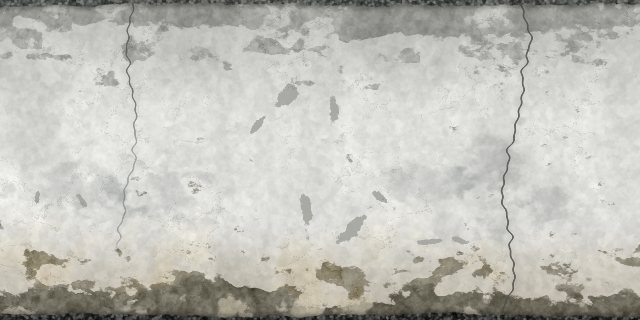
A Shadertoy shader for this texture:

```glsl
vec3 hash3(vec2 p) {
    vec3 q = fract(vec3(p.xyx) * vec3(0.1031, 0.1030, 0.0973));
    q += dot(q, q.yxz + 33.33);
    return fract((q.xxy + q.yzz) * q.zyx);
}

// x: nearest distance, y: gap to the second nearest, z: smooth random value
vec3 cells(vec2 p) {
    vec2 id = floor(p), f = p - id;
    float near = 9.0, second = 9.0, sum = 0.0, total = 0.0;
    for (int j = -1; j <= 1; j++)
    for (int i = -1; i <= 1; i++) {
        vec2 o = vec2(i, j);
        vec3 h = hash3(id + o + 57.0);
        vec2 r = o + h.xy - f;
        float d = length(r);
        second = min(second, max(near, d));
        near = min(near, d);
        float w = exp(-7.0 * d * d);
        sum += h.z * w;
        total += w;
    }
    return vec3(near, second - near, sum / total);
}

float layered(vec2 p) {
    float sum = 0.0, amp = 0.5;
    for (int i = 0; i < 5; i++) {
        sum += amp * cells(p).z;
        p = mat2(1.92, 0.56, -0.56, 1.92) * p + 7.3;
        amp *= 0.56;
    }
    return sum / 1.074;
}

float bump(float x, float centre, float width) {
    float t = (x - centre) / width;
    return exp(-t * t);
}

float ellipse(vec2 p, vec2 centre, vec2 size, float angle) {
    float c = cos(angle), s = sin(angle);
    return length(mat2(c, -s, s, c) * (p - centre) / size);
}

// Vertical crack through nine evenly spaced knots, top to bottom
float crackDistance(vec2 p, float knots[9]) {
    float t = clamp((1.0 - p.y) * 8.0, 0.0, 7.999);
    int i = int(t);
    float x = mix(knots[i], knots[i + 1], smoothstep(0.0, 1.0, fract(t)));
    x += 0.005 * sin(p.y * 57.0 + 2.0 * sin(p.y * 23.0)) + 0.0025 * sin(p.y * 151.0);
    return abs(p.x - x);
}

float line(float d, float width, float px) {
    return 1.0 - smoothstep(width, width + px, d);
}

void mainImage(out vec4 fragColor, in vec2 fragCoord) {
    float px = 1.0 / iResolution.y;
    vec2 p = fragCoord * px;
    float top = 1.0 - p.y;
    float low = 1.0 - smoothstep(0.3, 0.7, p.y);
    float broad = layered(p * vec2(6.0, 4.5) + 3.0);
    float patchy = layered(p * vec2(13.0, 19.0) + 21.0);
    float fine = layered(p * 48.0 + 40.0);
    float drips = cells(p * vec2(15.0, 4.0)).z;

    // Plaster: bright centre, cool above, warm below
    vec3 col = vec3(0.865, 0.865, 0.85);
    col = mix(col, vec3(0.77, 0.77, 0.755), 1.0 - smoothstep(0.08, 0.4, top));
    col = mix(col, vec3(0.79, 0.77, 0.72), 1.0 - smoothstep(0.08, 0.32, p.y));
    col += (broad - 0.5) * 0.16 + (fine - 0.5) * 0.12 + (drips - 0.5) * 0.025;

    // Soft damp stains: centre and half size
    vec4 stains[5] = vec4[5](
        vec4(0.53, 0.42, 0.12, 0.08), vec4(1.73, 0.38, 0.07, 0.07),
        vec4(1.55, 0.44, 0.08, 0.12), vec4(0.25, 0.40, 0.16, 0.06),
        vec4(1.33, 0.42, 0.12, 0.05));
    for (int i = 0; i < 5; i++) {
        float d = ellipse(p, stains[i].xy, stains[i].zw, 0.0) + (patchy - 0.5) * 3.0;
        col -= vec3(0.075, 0.07, 0.068) * (1.0 - smoothstep(0.3, 1.3, d));
    }

    // Worn paint, gathered along strips: height, centre, half width, strength
    vec4 strips[6] = vec4[6](
        vec4(0.822, 0.10, 0.22, 0.16), vec4(0.848, 0.80, 0.38, 0.10),
        vec4(0.180, 0.08, 0.20, 0.20), vec4(0.182, 1.34, 0.12, 0.18),
        vec4(0.178, 1.95, 0.12, 0.20), vec4(0.150, 1.20, 0.60, 0.10));
    float wear = patchy * 0.75 + broad * 0.25;
    for (int i = 0; i < 6; i++)
        wear += strips[i].w * bump(p.y, strips[i].x, 0.013) * bump(p.x, strips[i].y, strips[i].z);
    float edge = min(top, p.y);
    float limit = mix(0.53, 0.73, smoothstep(0.08, 0.36, edge));
    float worn = smoothstep(limit, limit + 0.07, wear);
    vec3 wornTone = mix(vec3(0.61, 0.61, 0.595), vec3(0.48, 0.46, 0.39), low);
    col = mix(col, wornTone + (fine - 0.5) * 0.3, worn * 0.75);
    col -= vec3(0.03, 0.045, 0.08) * low * smoothstep(0.5, 0.68, broad) * (1.0 - smoothstep(0.12, 0.4, p.y));

    // Exposed bands with ragged borders and pale remnants
    float ragged = (patchy - 0.5) * 0.09 + (fine - 0.5) * 0.025;
    float topEdge = 0.088 + 0.022 * sin(2.6 * p.x - 1.6);
    float lowEdge = 0.078 + 0.05 * bump(p.x, 0.68, 0.17) - 0.03 * bump(p.x, 1.04, 0.13)
        + 0.008 * sin(5.0 * p.x + 1.4);
    float topBand = 1.0 - smoothstep(-0.006, 0.006, top - topEdge - ragged);
    float lowBand = 1.0 - smoothstep(-0.006, 0.006, p.y - lowEdge - ragged);
    float remnant = smoothstep(0.57, 0.64, broad * 0.6 + (1.0 - patchy) * 0.4);
    vec3 topTone = vec3(0.60, 0.60, 0.585) + (broad - 0.5) * 0.25 + (fine - 0.5) * 0.2;
    vec3 lowTone = vec3(0.43, 0.415, 0.36) + (broad - 0.5) * 0.25 + (fine - 0.5) * 0.3;
    col = mix(col, topTone, topBand * (1.0 - 0.65 * remnant));
    col = mix(col, lowTone, lowBand * (1.0 - 0.6 * remnant));

    // Chips: centre, half length, angle
    vec4 chips[10] = vec4[10](
        vec4(1.042, 0.667, 0.044, 1.65), vec4(0.957, 0.336, 0.044, 1.65),
        vec4(0.900, 0.710, 0.056, 1.00), vec4(1.104, 0.290, 0.056, 0.85),
        vec4(1.190, 0.383, 0.034, -0.70), vec4(0.810, 0.615, 0.025, 0.90),
        vec4(0.255, 0.375, 0.022, 2.20), vec4(0.117, 0.388, 0.022, 1.50),
        vec4(1.341, 0.245, 0.024, 0.10), vec4(1.445, 0.245, 0.030, -0.40));
    for (int i = 0; i < 10; i++) {
        vec4 c = chips[i];
        float d = ellipse(p, c.xy, c.z * vec2(1.0, 0.26), c.w) + (patchy - 0.5) * 2.5 + (fine - 0.5) * 1.5;
        col = mix(col, vec3(0.62, 0.62, 0.60), 0.8 * (1.0 - smoothstep(0.8, 1.15, d)));
    }

    // Faint hairline crazing and two long cracks
    float craze = cells(p * 9.0 + (vec2(fine, patchy) - 0.5) * 0.7).y;
    col -= 0.07 * line(craze, 0.01, px * 9.0) * smoothstep(0.48, 0.6, broad);
    float leftCrack = crackDistance(p, float[9](0.424, 0.396, 0.404, 0.424, 0.419, 0.391, 0.370, 0.365, 0.36));
    float rightCrack = crackDistance(p, float[9](1.635, 1.656, 1.633, 1.617, 1.586, 1.573, 1.596, 1.602, 1.57));
    float leftFade = smoothstep(0.2, 0.27, p.y) * mix(0.4, 0.75, smoothstep(0.5, 0.75, p.y));
    col -= 0.04 * bump(rightCrack, 0.0, 0.02) + 0.03 * leftFade * bump(leftCrack, 0.0, 0.02);
    col = mix(col, vec3(0.34, 0.34, 0.32), leftFade * line(leftCrack, 0.0008, px));
    col = mix(col, vec3(0.30, 0.30, 0.28), 0.8 * line(rightCrack, 0.0012, px));

    // Gravel along both rims
    vec3 stone = cells(p * 110.0);
    vec3 gravel = vec3(0.20, 0.21, 0.20) + 0.32 * (stone.z - 0.5) + 0.12 * (0.45 - stone.x);
    gravel += 0.12 * smoothstep(0.5, 0.9, p.y);
    float rim = 0.016 + 0.004 * sin(p.x * 5.0 + 1.0) + (patchy - 0.5) * 0.02;
    col *= 1.0 - 0.25 * bump(edge, rim, 0.012);
    col = mix(col, gravel, 1.0 - smoothstep(rim - 0.003, rim + 0.003, edge));
    fragColor = vec4(clamp(col, 0.0, 1.0), 1.0);
}
```
